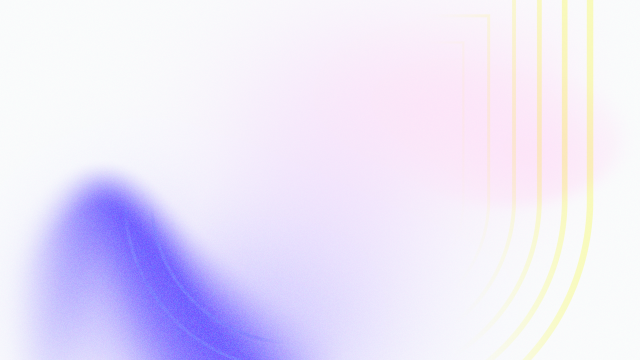
Write a Shadertoy shader that draws this background.

```glsl
const vec3 PAPER = vec3(0.978, 0.984, 0.986);
const vec3 LILAC = vec3(0.942, 0.895, 0.99);
const vec3 PINK = vec3(0.992, 0.885, 0.972);
const vec3 HAZE = vec3(0.79, 0.76, 1.0);
const vec3 VIOLET = vec3(0.43, 0.365, 1.0);
const vec3 SKY_LINE = vec3(0.50, 0.52, 1.0);
const vec3 YELLOW_FILTER = vec3(0.995, 1.0, 0.72);
const float LINE_GAP = 0.0704;

float cellHash(vec2 cell) {
    vec3 h = fract(vec3(cell.xyx) * 0.1031);
    h += dot(h, h.yzx + 33.33);
    return fract((h.x + h.y) * h.z);
}

// Gaussian spot with separate horizontal and vertical radii
float glow(vec2 p, vec2 center, vec2 radius) {
    vec2 q = (p - center) / radius;
    return exp(-dot(q, q));
}

// Antialiased stroke from a signed distance
float stroke(float dist, float halfWidth, float pixel) {
    return 1.0 - smoothstep(-0.7 * pixel, 0.7 * pixel, abs(dist) - halfWidth);
}

// Approximate distance below a bell-shaped crest, positive inside
float crestDepth(vec2 p, float peakX, float height, float width) {
    float t = (p.x - peakX) / width;
    float crest = height * exp(-t * t);
    float slope = -2.0 * t * crest / width;
    return (crest - p.y) / sqrt(1.0 + slope * slope);
}

// Violet wave: crisp along the crest, fading with depth and to both sides
float waveInk(vec2 p) {
    float depth = crestDepth(p, 0.28, 0.50, 0.335);
    float soft = mix(0.06, 0.12, smoothstep(0.45, 0.8, p.x));
    float body = smoothstep(-soft, soft + 0.02, depth);
    float fall = max(depth - 0.06, 0.0) / 0.25;
    float sides = smoothstep(0.01, 0.36, p.x) * (1.0 - smoothstep(0.64, 0.98, p.x));
    return body * exp(-fall * fall) * sides;
}

// Nested rails: square corner above the center, circular arc below
float railMask(vec2 p, vec2 center, float pixel) {
    vec2 q = p - center;
    float mask = 0.0;
    for (int i = 0; i < 6; i++) {
        float n = float(i);
        float radius = 0.296 + LINE_GAP * n;
        float corner = max(q.x - radius, q.y - 0.438 - 0.074 * n);
        float dist = q.y < 0.0 ? length(q) - radius : corner;
        mask = max(mask, stroke(dist, 0.003 + 0.0012 * n, pixel));
    }
    float fadeStart = mix(1.25, 1.17, smoothstep(-0.2, 0.3, q.y));
    return mask * smoothstep(fadeStart, fadeStart + 0.42, p.x);
}

// Two concentric arcs inside the wave
float waveLines(vec2 p, vec2 center, float pixel) {
    vec2 q = p - center;
    float mask = 0.0;
    for (int i = 0; i < 2; i++) {
        float radius = 0.396 + 0.074 * float(i);
        mask = max(mask, stroke(length(q) - radius, 0.0045, pixel));
    }
    return mask * smoothstep(0.02, -0.12, q.y) * smoothstep(0.02, -0.12, q.x);
}

void mainImage(out vec4 fragColor, in vec2 fragCoord) {
    vec2 p = fragCoord / iResolution.y;
    float pixel = 1.0 / iResolution.y;
    vec3 color = PAPER;

    // Pale lilac and pink clouds
    float lilac = glow(p, vec2(0.92, 0.45), vec2(0.35, 0.40));
    color = mix(color, LILAC, 0.85 * lilac);
    float pinkCloud = glow(p, vec2(1.23, 0.71), vec2(0.42, 0.24));
    float rim = length((p - vec2(1.41, 0.62)) / vec2(0.30, 0.18));
    float rightEdge = 1.0 - smoothstep(1.50, 1.76, p.x);
    color = mix(color, PINK, 0.75 * pinkCloud * rightEdge);
    float pinkCore = glow(p, vec2(1.48, 0.56), vec2(0.26, 0.17));
    color = mix(color, PINK, 0.75 * pinkCore * (1.0 - smoothstep(0.92, 1.25, rim)));

    // Lavender haze and violet wave
    float haze = glow(p, vec2(0.66, 0.07), vec2(0.36, 0.27));
    haze = max(haze, 0.9 * glow(p, vec2(0.36, 0.14), vec2(0.25, 0.27)));
    color = mix(color, HAZE, 0.85 * haze);
    float ink = waveInk(p);
    color = mix(color, VIOLET, 0.95 * ink);

    // Line work
    float inkLines = smoothstep(0.1, 0.7, ink) * waveLines(p, vec2(0.817, 0.444), pixel);
    color = mix(color, SKY_LINE, 0.6 * inkLines);
    color *= mix(vec3(1.0), YELLOW_FILTER, 0.9 * railMask(p, vec2(0.991, 0.444), pixel));

    // Fine grain, stronger where there is more ink
    vec2 cell = floor(p * 400.0);
    vec3 grain = vec3(cellHash(cell), cellHash(cell + 71.0), 0.5) - 0.5;
    color += grain * (0.008 + 0.03 * haze + 0.07 * ink);

    fragColor = vec4(clamp(color, 0.0, 1.0), 1.0);
}
```
